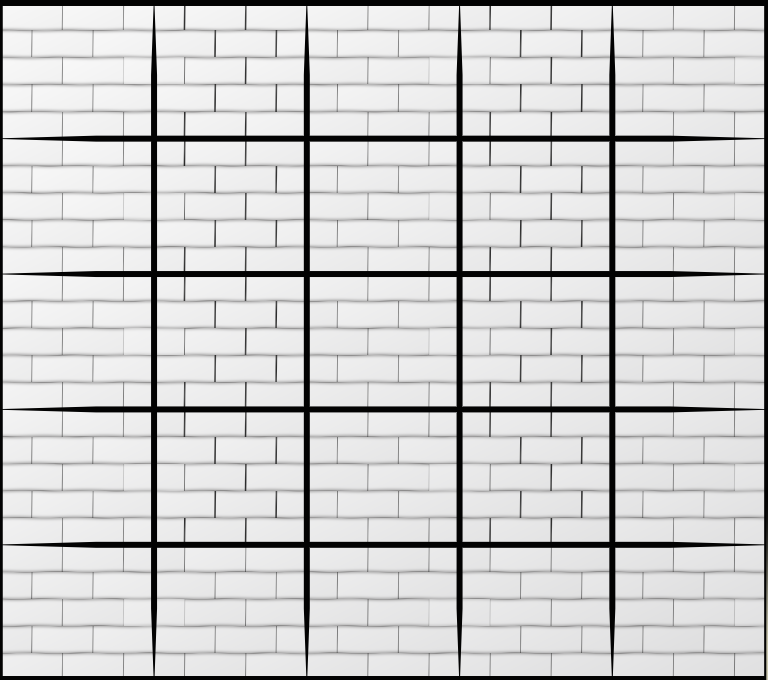
A WebGL 2 fragment shader for this pattern:

```glsl
#version 300 es
precision highp float;
// Five by five white brick panels parted by black bars that taper at the frame.
// Each panel holds five courses of running bond; joints are distance strokes,
// with sine-based wear and heavier upright joints in every other panel column.
uniform vec2 u_resolution;
out vec4 fragColor;

const float PANELS = 5.0;
const float COURSES = 5.0;                    // also half bricks across a panel
const vec2 ORIGIN = vec2(0.0017, 0.0048);     // top left of the panel grid
const vec2 PANEL = vec2(0.1989, 0.1991);      // panel size, share of the canvas
const float BAR = 0.0039;                     // half widths, in canvas widths
const float BAR_TIP = 0.0005;
const vec3 LIGHT = vec3(0.965);
const vec3 SHADE = vec3(0.882, 0.882, 0.885);
const vec3 MORTAR = vec3(0.40, 0.395, 0.395);
const vec3 CRACK = vec3(0.13);
const vec3 BLACK = vec3(0.006);
const vec3 BEIGE = vec3(0.80, 0.79, 0.70);

// Smooth coverage of a stroke of the given half width.
float stroke(float d, float halfWidth, float px) {
    return clamp((halfWidth - abs(d)) / px + 0.5, 0.0, 1.0);
}

float hash(vec2 cell) {
    return fract(sin(dot(cell, vec2(41.3, 289.1))) * 4375.5);
}

// Layered sines for uneven mortar, from 0 to 1.
float wear(vec2 q) {
    return 0.5 + 0.3 * sin(q.x * 2.1 + q.y * 1.7) + 0.2 * sin(q.x * 5.3 - q.y * 3.1);
}

// Bar half width, growing from its tip at the frame to full width.
float taper(float along, float run) {
    float toEnd = min(along, PANELS - along);
    return mix(BAR_TIP, BAR, clamp(toEnd / run, 0.0, 1.0));
}

// Bar on the inner panel seams.
float bar(float across, float along, float scale, float run, float px) {
    float seam = clamp(round(across), 1.0, PANELS - 1.0);
    return stroke((across - seam) * scale, taper(along, run), px);
}

// Brick face: broad diagonal light plus a slight slope on every brick.
vec3 face(vec2 uv, vec2 q, float row) {
    float column = (q.x - mod(row, 2.0)) * 0.5;
    float slope = fract(column) + fract(q.y) - 1.0;
    float tone = 0.012 * (hash(vec2(floor(column), floor(q.y))) - 0.5) - 0.012 * slope;
    return mix(LIGHT, SHADE, clamp(0.5 * (uv.x + uv.y), 0.0, 1.0)) + tone;
}

// Level joint: a worn core inside a soft shadow.
float levelJoint(vec2 q, float scale, float px) {
    float line = round(q.y);
    float between = step(0.5, mod(line, COURSES));
    float d = (q.y - line + 0.012 * sin(q.x * 3.14159 + line)) * scale;
    float worn = wear(vec2(q.x, line));
    float core = stroke(d, 0.0010, px) * mix(0.40, 0.70, worn);
    float shadow = 0.36 * exp(-d * d / 0.0000075);
    return between * max(core, shadow);
}

void main() {
    float px = 1.0 / u_resolution.x;
    float aspect = u_resolution.y / u_resolution.x;
    vec2 uv = gl_FragCoord.xy / u_resolution;
    uv.y = 1.0 - uv.y;
    vec2 p = (uv - ORIGIN) / PANEL;
    vec2 scale = PANEL * vec2(1.0, aspect);   // panel units to canvas widths
    vec2 q = p * COURSES;                     // half bricks and courses
    vec2 cell = floor(p);
    float row = floor(fract(p.y) * COURSES);
    float oddPanel = mod(cell.x, 2.0);

    // One pale half brick in the middle course of each panel.
    float paleColumn = mix(4.0, 0.0, oddPanel);
    float pale = step(abs(row - 2.0), 0.5)
               * step(abs(floor(fract(p.x) * COURSES) - paleColumn), 0.5);

    vec3 color = face(uv, q, row);
    float level = levelJoint(q, scale.y / COURSES, px);
    color = mix(color, MORTAR, level * mix(1.0, 0.55, pale));

    // Upright joints shift by half a brick on alternate courses.
    float bond = mod(row, 2.0);
    float joint = 2.0 * round((q.x - bond) * 0.5) + bond;
    float place = mod(joint, COURSES);
    float heavy = oddPanel * step(cell.y, 3.5);
    float paleJoint = step(abs(row - 2.0), 0.5)
                    * step(abs(place - mix(4.0, 1.0, oddPanel)), 0.5);
    float strength = mix(0.58, 0.95, heavy) * mix(1.0, mix(0.35, 0.7, heavy), paleJoint);
    strength *= mix(0.8, 1.0, wear(vec2(joint, q.y * 2.0)));
    float halfWidth = mix(0.0006, 0.0010, heavy * (1.0 - paleJoint));
    float lean = 0.012 * (fract(q.y) - 0.5);
    float upright = stroke((q.x - joint + lean) * scale.x / COURSES, halfWidth, px);
    color = mix(color, CRACK, upright * strength * step(0.5, place));

    // Tapered bars.
    float bars = max(bar(p.x, p.y, scale.x, 0.53, px), bar(p.y, p.x, scale.y, 0.62, px));
    color = mix(color, BLACK, bars);

    // Uneven frame, with a pale sliver low on the right.
    vec2 near = vec2(uv.x, uv.y * aspect) - vec2(0.0036, 0.0078);
    vec2 far = vec2(1.0 - uv.x, (1.0 - uv.y) * aspect) - vec2(0.0050, 0.0052);
    float inside = min(min(near.x, near.y), min(far.x, far.y));
    color = mix(BLACK, color, clamp(inside / px + 0.5, 0.0, 1.0));
    float sliver = stroke(1.0 - uv.x, 0.0022, px) * smoothstep(0.72, 0.97, uv.y);
    color = mix(color, BEIGE, sliver);

    fragColor = vec4(color, 1.0);
}
```
